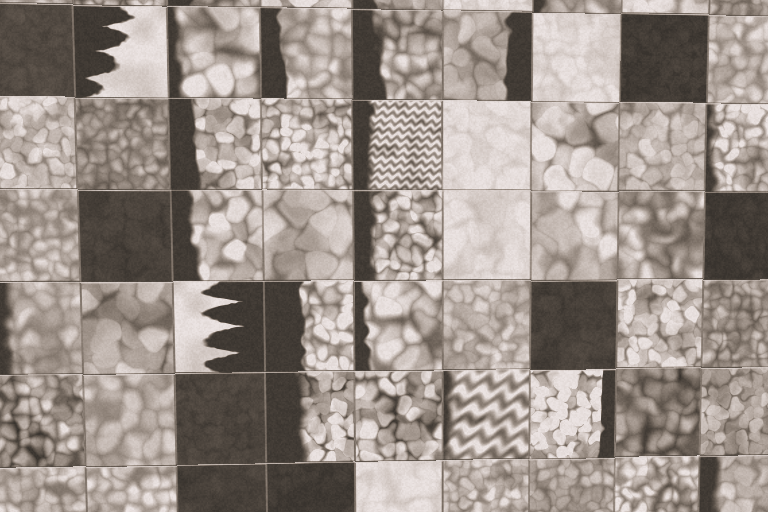
This pattern is drawn by a Shadertoy shader. Its source:

```glsl
// A wall of square sepia prints, nine across and about five and a half down,
// in slight perspective. Each tile hashes its own blurred foliage mottle,
// exposure and dark edge strip; a few hold plain tones, spikes or weaving.

float hash(vec2 p) {
    vec3 q = fract(p.xyx * 0.1031);
    q += dot(q, q.yzx + 33.33);
    return fract((q.x + q.y) * q.z);
}

float noise(vec2 p) {
    vec2 i = floor(p), f = fract(p);
    f = f * f * (3.0 - 2.0 * f);
    return mix(mix(hash(i), hash(i + vec2(1, 0)), f.x),
               mix(hash(i + vec2(0, 1)), hash(i + vec2(1, 1)), f.x), f.y);
}

// Overlapping round highlights; softness widens their rims
float blobs(vec2 p, float softness) {
    float best = 0.0;
    for (int j = -1; j <= 1; j++)
    for (int i = -1; i <= 1; i++) {
        vec2 g = floor(p) + vec2(i, j);
        vec2 centre = g + 0.2 + 0.6 * vec2(hash(g + 3.7), hash(g + 51.3));
        float disk = 1.0 - smoothstep(0.78 - softness, 0.78, length(p - centre));
        best = max(best, (0.4 + 0.6 * hash(g + 17.9)) * disk);
    }
    return best;
}

// Out-of-focus leaves, brightness and scale chosen per tile
float foliage(vec2 f, vec2 cell, float exposure, float contrast) {
    float scale = mix(3.5, 8.5, hash(cell + 11.0));
    vec2 q = f * scale + cell * 37.0 + 100.0;
    q += 0.7 * vec2(noise(q * 1.3), noise(q * 1.3 + 40.0));
    float spots = blobs(q, mix(0.3, 0.75, hash(cell + 23.0)));
    float haze = 0.65 * noise(q * 0.55 + 9.0) + 0.35 * noise(q * 1.9);
    return exposure + contrast * (mix(haze, spots, 0.55) - 0.5);
}

// Ragged teeth between a pale and a dark half
float spikes(vec2 f, bool mirrored) {
    float wobble = noise(vec2(f.y * 9.0, 4.0));
    float tooth = abs(fract(f.y * 3.6 + 0.3 * wobble) * 2.0 - 1.0);
    float edge = 0.32 + 0.5 * pow(tooth, 1.6) * (0.6 + 0.4 * wobble);
    if (mirrored) {
        f.x = 1.0 - f.x;
        edge = 0.16 + 0.65 * edge + 0.4 * f.y * f.y;
    }
    edge += 0.06 * (noise(f * 25.0) - 0.5);
    float pale = 0.82 + 0.2 * noise(f * 4.0);
    return mix(0.04, pale, 1.0 - smoothstep(-0.04, 0.04, f.x - edge));
}

// Rows of slanted stitches
float weave(vec2 f, float rows) {
    float slant = sin(f.x * rows * 5.0 + f.y * 14.0);
    float thread = sin(f.y * rows * 6.283 + 1.4 * slant);
    return 0.68 + 0.3 * thread + 0.35 * (noise(f * 9.0) - 0.5);
}

float tileTone(vec2 f, vec2 cell) {
    float index = cell.y + 6.0 * cell.x;
    bool dark = mod(cell.y - 2.0 * cell.x, 14.0) == 0.0 || cell == vec2(6, 3)
             || (cell.y == 5.0 && abs(cell.x - 2.5) < 1.0);
    bool pale = index == 29.0 || index == 31.0 || index == 32.0 || index == 36.0;
    bool woven = cell.y == 3.0 * cell.x - 11.0;

    if (cell.y == 3.0 * cell.x - 3.0) return spikes(f, cell.y < 1.0);
    if (dark) return foliage(f, cell, 0.04 + 0.12 * hash(cell + 5.0), 0.14);
    if (pale) return foliage(f, cell, 0.92, 0.28);

    float tone = woven ? weave(f, cell.y < 2.0 ? 11.0 : 5.0)
        : foliage(f, cell, mix(0.52, 0.84, hash(cell + 5.0)),
                  mix(0.7, 1.6, hash(cell + 8.0)));

    // Dark strip down one side
    bool rightSide = cell.y == 4.0 * cell.x - 20.0;
    bool wide = cell.x == 3.0 && abs(cell.y - 3.5) < 1.0;
    bool edged = rightSide || wide || woven || hash(cell + 71.0) > 0.68
        || ((cell.x == 2.0 || cell.x == 4.0) && cell.y < 3.0);
    if (edged) {
        float side = rightSide ? 1.0 - f.x : f.x;
        float width = wide ? 0.42 : mix(0.08, 0.32, hash(cell + 31.0));
        width += 0.16 * (hash(cell + 41.0) - 0.3) * (f.y - 0.5);
        width += 0.09 * (noise(f * 9.0 + cell * 13.0) - 0.5);
        float blur = mix(0.015, 0.07, hash(cell + 61.0));
        tone = mix(0.05, tone, smoothstep(-blur, blur, side - width));
    }
    return tone;
}

void mainImage(out vec4 fragColor, in vec2 fragCoord) {
    float pixel = 1.0 / iResolution.y;
    vec2 p = fragCoord * pixel;
    float fromTop = 1.0 - p.y, offset = p.x - 0.865;

    // Grid narrows towards the bottom and the right
    vec2 size = vec2(mix(0.1695, 0.1765, p.y) - 0.006 * offset,
                     0.1816 - 0.0068 * p.x);
    vec2 grid = vec2(5.0 + offset / size.x,
                     2.0 + (fromTop - 0.369 - 0.003 * p.x) / size.y);
    grid.x += 0.02 * (hash(vec2(floor(grid.y), 7.0)) - 0.5);
    grid.y += 0.02 * (hash(vec2(floor(grid.x), 19.0)) - 0.5);
    vec2 cell = floor(grid), f = fract(grid);
    float tone = clamp(tileTone(f, cell), 0.02, 0.98);

    // Paper seams: thin uprights, lit top edges with a shadow above
    vec2 near = f * size, far = (1.0 - f) * size;
    float upright = 1.0 - smoothstep(0.0006, 0.0006 + 1.3 * pixel, min(near.x, far.x));
    float lit = 1.0 - smoothstep(0.0012, 0.0012 + pixel, near.y);
    float shadow = 1.0 - smoothstep(0.0008, 0.0008 + pixel, far.y);
    float wear = 0.45 + 0.5 * noise(p * 14.0);
    tone = mix(tone, mix(0.5, 0.3, smoothstep(0.3, 0.7, tone)), upright * wear);
    tone = mix(tone, 0.9, lit * wear);
    tone = mix(tone, 0.15, shadow * wear);

    // Print grain, then sepia ramp
    tone += 0.07 * (noise(p * 380.0) - 0.5) + 0.03 * (noise(p * 150.0) - 0.5);
    tone = clamp(tone, 0.0, 1.0);
    vec3 sepia = mix(vec3(0.22, 0.20, 0.18), vec3(0.92, 0.89, 0.885), tone);
    sepia -= tone * (1.0 - tone) * vec3(0.0, 0.09, 0.19);
    fragColor = vec4(sepia, 1.0);
}
```
